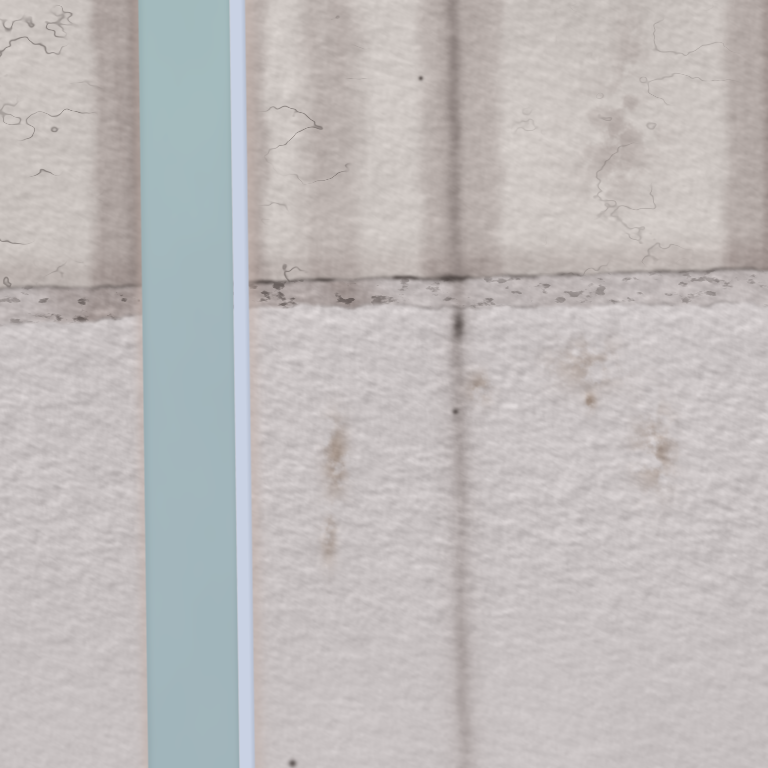
Write a WebGL 1 fragment shader that draws this texture.

```glsl
precision highp float;
uniform vec2 u_resolution;

const vec3 PLASTER_LOW = vec3(0.782, 0.758, 0.758);
const vec3 PLASTER_HIGH = vec3(0.795, 0.768, 0.752);
const vec3 STAIN = vec3(0.60, 0.55, 0.535);
const vec3 RUST = vec3(0.55, 0.47, 0.41);
const vec3 SOOT = vec3(0.27, 0.24, 0.23);
const vec3 PIPE = vec3(0.635, 0.712, 0.735);
const vec3 PIPE_TOP = vec3(0.645, 0.735, 0.745);
const vec3 RIM = vec3(0.79, 0.825, 0.895);
const float PIPE_LEFT = 0.180;
const float PIPE_RIGHT = 0.299;
const float RIM_RIGHT = 0.319;
const float PIPE_LEAN = 0.013;
const float RELIEF = 0.23;
const float GRAIN = 0.022;

float hash(vec2 p) {
  return fract(sin(dot(p, vec2(127.1, 311.7))) * 43758.5453);
}

float noise(vec2 p) {
  vec2 i = floor(p), f = fract(p);
  f = f * f * (3.0 - 2.0 * f);
  return mix(mix(hash(i), hash(i + vec2(1.0, 0.0)), f.x),
             mix(hash(i + vec2(0.0, 1.0)), hash(i + 1.0), f.x), f.y);
}

float fbm(vec2 p) {
  float sum = 0.0, amp = 0.5;
  for (int i = 0; i < 4; i++) {
    sum += amp * noise(p);
    p = mat2(1.6, 1.2, -1.2, 1.6) * p + 7.3;
    amp *= 0.5;
  }
  return sum / 0.9375;
}

// Soft band between a and b
float band(float x, float a, float b, float soft) {
  return smoothstep(a - soft, a + soft, x) * (1.0 - smoothstep(b - soft, b + soft, x));
}

float line(float d, float width) {
  return exp(-d * d / (width * width));
}

// Ragged elliptical blot
float blot(vec2 p, vec2 centre, vec2 radius) {
  vec2 q = (p - centre) / radius;
  return exp(-dot(q, q)) * smoothstep(0.3, 0.62, fbm(p * 45.0));
}

float surface(vec2 p) {
  vec2 q = mat2(0.9, 0.4, -0.4, 0.9) * p;
  return fbm(q * vec2(38.0, 65.0)) + 0.3 * noise(q * vec2(95.0, 150.0));
}

vec3 wall(vec2 p) {
  float rough = fbm(p * 22.0);
  float cloud = fbm(p * vec2(7.0, 5.0) + 3.0);
  float wobble = (fbm(vec2(p.x * 35.0, 4.0)) - 0.5) * 0.012;
  float ledgeTop = 0.624 + 0.026 * p.x + wobble * 0.5;
  float ledgeBottom = 0.577 + 0.022 * smoothstep(0.0, 0.3, p.x) + 0.006 * p.x + wobble;
  float upper = smoothstep(-0.003, 0.003, p.y - ledgeTop);
  float x = p.x + (rough - 0.5) * 0.02;
  vec3 col = mix(PLASTER_LOW, PLASTER_HIGH, upper);
  col += (cloud - 0.5) * mix(0.035, 0.08, upper);

  // Water stains running down the upper panels
  float runs = 0.55 * band(x, 0.122, 0.20, 0.012) + 0.45 * band(x, 0.31, 0.345, 0.012);
  runs += 0.38 * band(x, 0.395, 0.465, 0.022) * smoothstep(0.3, 0.65, cloud + 0.1);
  runs += 0.40 * band(x, 0.548, 0.652, 0.013) + 0.42 * band(x, 0.945, 1.1, 0.012);
  runs += 0.32 * line(p.y - ledgeTop - 0.014, 0.022);
  runs += 0.4 * blot(p, vec2(0.80, 0.81), vec2(0.055, 0.07));
  runs += 0.3 * blot(p, vec2(0.82, 0.93), vec2(0.02, 0.07));
  runs *= 0.7 + 0.6 * fbm(p * vec2(50.0, 6.0));
  col = mix(col, STAIN, clamp(runs, 0.0, 1.0) * upper);

  // Dark seam, fading towards the floor
  float seam = p.x - 0.605 + 0.016 * p.y + (noise(vec2(p.y * 22.0, 2.0)) - 0.5) * 0.004;
  float seamFade = mix(0.28, 0.62, smoothstep(0.5, 0.72, p.y)) * (0.65 + 0.6 * noise(p.yy * 13.0));
  col = mix(col, STAIN * 0.78, seamFade * line(seam, 0.009));
  col = mix(col, STAIN, 0.22 * line(seam, 0.022));
  col = mix(col, STAIN * 0.8, 0.55 * line(p.x - PIPE_LEFT, 0.012) * upper);
  col = mix(col, STAIN, 0.7 * upper * line(p.x - 1.0, 0.008));

  // Ledge face and its broken edges
  float ledge = band(p.y, ledgeBottom, ledgeTop, 0.004);
  float grime = 0.25 + 0.45 * band(p.x, 0.06, 0.49, 0.04);
  col = mix(col, STAIN, ledge * grime * (0.45 + rough));
  float pits = smoothstep(0.61, 0.76, fbm(p * vec2(55.0, 110.0)));
  col = mix(col, SOOT, pits * ledge * (0.2 + 0.5 * grime));
  float chip = smoothstep(0.25, 0.65, noise(p * vec2(38.0, 12.0)));
  float topDark = 0.4 + 0.35 * band(p.x, 0.31, 0.63, 0.04);
  col = mix(col, SOOT, topDark * (0.4 + 0.6 * chip) * line(p.y - ledgeTop, 0.0032));
  float lowDark = 0.16 + 0.55 * (1.0 - smoothstep(0.02, 0.16, p.x));
  col = mix(col, SOOT, lowDark * chip * line(p.y - ledgeBottom, 0.0028));
  col += 0.025 * line(p.y - ledgeBottom + 0.014, 0.012);

  // Hairline cracks in the flaking paint
  float flaking = band(p.x, -0.1, 0.12, 0.02) + band(p.x, 0.35, 0.47, 0.02) + 0.4 * band(p.x, 0.66, 0.95, 0.03);
  float vein = line(fbm(p * vec2(17.0, 24.0) + 9.0) - 0.5, 0.014);
  col = mix(col, SOOT, 0.42 * vein * flaking * upper * smoothstep(0.45, 0.7, noise(p * 19.0)));

  // Rust and damp patches below
  float damp = 0.4 * blot(p, vec2(0.765, 0.525), vec2(0.045, 0.03)) + 0.55 * blot(p, vec2(0.853, 0.415), vec2(0.025, 0.05));
  damp += 0.65 * blot(p, vec2(0.437, 0.405), vec2(0.015, 0.045)) + 0.5 * blot(p, vec2(0.428, 0.30), vec2(0.01, 0.035));
  damp += 0.8 * blot(p, vec2(0.768, 0.476), vec2(0.008, 0.012)) + 0.5 * blot(p, vec2(0.625, 0.495), vec2(0.016, 0.02));
  col = mix(col, RUST, clamp(damp, 0.0, 0.8));
  float soot = line(length((p - vec2(0.597, 0.578)) * vec2(1.0, 0.45)), 0.007) + line(length((p - vec2(0.588, 0.637)) * vec2(0.3, 1.0)), 0.005);
  soot += line(length(p - vec2(0.548, 0.898)), 0.003) + line(length(p - vec2(0.381, 0.006)), 0.005) + line(length(p - vec2(0.593, 0.464)), 0.004);
  col = mix(col, SOOT, 0.75 * min(soot, 1.0));

  // Raking light over trowel marks
  float slope = surface(p + vec2(-0.0015, 0.002)) - surface(p + vec2(0.0015, -0.002));
  float calm = mix(0.45, 1.0, smoothstep(0.05, 0.35, p.y)) * mix(1.0, 0.65, upper);
  return col - slope * RELIEF * calm + (noise(p * 210.0) - 0.5) * GRAIN;
}

void main() {
  vec2 p = gl_FragCoord.xy / u_resolution;
  float aa = 1.2 / u_resolution.x;
  float x = p.x - PIPE_LEAN * (1.0 - p.y);
  vec3 col = wall(p);

  // Warm contact tint, then painted pipe and bright rim
  col = mix(col, vec3(0.76, 0.69, 0.66), 0.5 * (line(x - PIPE_LEFT, 0.009) + line(x - RIM_RIGHT, 0.012)));
  vec3 paint = mix(PIPE, PIPE_TOP, smoothstep(0.5, 1.0, p.y)) + (fbm(p * vec2(9.0, 5.0)) - 0.5) * 0.025;
  paint -= 0.035 * line(x - PIPE_LEFT, 0.006) + 0.03 * line(x - PIPE_RIGHT, 0.004);
  col = mix(col, paint, band(x, PIPE_LEFT, PIPE_RIGHT, aa));
  vec3 rim = RIM - 0.07 * smoothstep(RIM_RIGHT - 0.007, RIM_RIGHT, x);
  col = mix(col, rim, band(x, PIPE_RIGHT, RIM_RIGHT, aa));
  gl_FragColor = vec4(clamp(col, 0.0, 1.0), 1.0);
}
```
